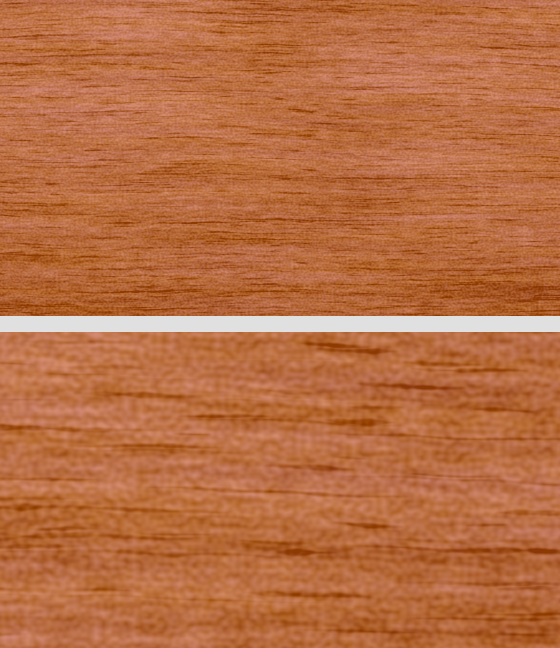
Top: the whole. Bottom: its middle third, enlarged.
This texture is drawn by a WebGL 2 fragment shader. Its source:

```glsl
#version 300 es
precision highp float;
// Close-grained reddish timber with a horizontal grain and short dark pores.
// Stretched gradient noise makes the bands, fibres and speckle; several layers
// of tapered streaks, one per jittered cell, make the pores and pale threads.

uniform vec2 u_resolution;
out vec4 fragColor;

const vec3 DEEP_BROWN = vec3(0.555, 0.225, 0.0);
const vec3 MID_ORANGE = vec3(0.702, 0.397, 0.205);
const vec3 PALE_PINK = vec3(0.808, 0.522, 0.405);
const int PORE_LAYERS = 5;

// Integer hash of a lattice point, two values in 0..1
vec2 hash2(vec2 cell, float seed) {
    uvec3 v = uvec3(ivec3(vec3(cell, seed)) + 32768);
    v = v * 1664525u + 1013904223u;
    v.x += v.y * v.z; v.y += v.z * v.x; v.z += v.x * v.y;
    v ^= v >> 16u;
    v.x += v.y * v.z; v.y += v.z * v.x;
    return vec2(v.xy >> 8u) / 16777216.0;
}

float cornerSlope(vec2 cell, vec2 offset, float seed) {
    float angle = 6.28318 * hash2(cell, seed).x;
    return dot(vec2(cos(angle), sin(angle)), offset);
}

// Gradient noise, roughly -0.7..0.7
float gradientNoise(vec2 p, float seed) {
    vec2 i = floor(p), f = fract(p);
    vec2 s = f * f * f * (f * (f * 6.0 - 15.0) + 10.0);
    vec2 e = vec2(1.0, 0.0);
    float low = mix(cornerSlope(i, f, seed), cornerSlope(i + e.xy, f - e.xy, seed), s.x);
    float high = mix(cornerSlope(i + e.yx, f - e.yx, seed), cornerSlope(i + e.xx, f - e.xx, seed), s.x);
    return mix(low, high, s.y);
}

// Gentle drift and wobble of the grain lines
vec2 bendGrain(vec2 p) {
    float right = max(p.x - 1.0, 0.0);
    p.y += 0.07 * right * right * p.y;
    p.y += 0.028 * gradientNoise(p * vec2(1.3, 2.2), 1.0);
    p.y += 0.004 * gradientNoise(p * vec2(11.0, 24.0), 2.0);
    return p;
}

// One tapered, ragged streak in some of the cells; returns its strength
float streaks(vec2 p, vec2 cell, float thickness, float density, float soft, float seed) {
    float row = floor(p.y / cell.y);
    float shift = 9.0 * hash2(vec2(row, 7.0), seed).x;
    vec2 q = vec2(p.x / cell.x + shift, p.y / cell.y);
    vec2 id = floor(q), f = fract(q);
    vec2 place = hash2(id, seed + 20.0);
    vec2 shape = hash2(id, seed + 40.0);
    vec2 chance = hash2(id, seed + 60.0);

    // Streaks gather in loose clusters
    vec2 middle = (id + 0.5 - vec2(shift, 0.0)) * cell;
    float cluster = gradientNoise(middle * vec2(2.2, 7.0), 3.0);
    float present = step(chance.x, density * (1.0 + 2.4 * cluster));

    float halfLength = mix(0.14, 0.48, shape.x);
    float centre = mix(halfLength, 1.0 - halfLength, place.x);
    float along = (f.x - centre) / halfLength;
    float taper = sqrt(max(1.0 - along * along, 0.0));
    float ragged = 1.0 + 1.2 * gradientNoise(vec2(p.x * 38.0, row), seed);
    float width = thickness * taper * ragged * mix(0.35, 1.0, shape.y);
    float away = abs(f.y - mix(0.36, 0.64, place.y)) * cell.y;
    float mask = 1.0 - smoothstep(width - soft, width + soft, away);
    return present * mask * taper * mix(0.45, 1.0, chance.y);
}

// Layers from long, fine pores to short, stubby ones
float pores(vec2 p, float soft) {
    float depth = 0.0;
    for (int i = 0; i < PORE_LAYERS; i++) {
        float k = float(i) / float(PORE_LAYERS - 1);
        vec2 cell = vec2(mix(0.66, 0.13, sqrt(k)), mix(0.023, 0.017, k));
        vec2 offset = vec2(0.37, 0.0071) * float(i);
        depth = max(depth, streaks(p + offset, cell, 0.003, 0.29, soft, 100.0 + float(i)));
    }
    return depth;
}

// Brightness of the timber between the pores
float fibreTone(vec2 p, vec2 grain) {
    float tone = 0.655 + 0.22 * (p.y - 0.5);
    tone -= 0.12 * smoothstep(0.22, 0.0, p.y);
    tone += 0.28 * gradientNoise(p * vec2(1.6, 2.4), 10.0);
    tone += 0.26 * gradientNoise(grain * vec2(1.2, 19.0), 11.0);
    tone += 0.24 * gradientNoise(grain * vec2(4.0, 65.0), 12.0);
    tone += 0.34 * gradientNoise(grain * vec2(22.0, 130.0), 13.0);
    tone += 0.36 * gradientNoise(p * vec2(125.0, 150.0), 14.0);
    return tone;
}

vec3 timberColour(float tone) {
    vec3 dark = mix(DEEP_BROWN, MID_ORANGE, clamp(tone * 2.0, 0.0, 1.0));
    return mix(dark, PALE_PINK, clamp(tone * 2.0 - 1.0, 0.0, 1.15));
}

void main() {
    vec2 p = gl_FragCoord.xy / u_resolution.y;
    vec2 grain = bendGrain(p);
    float soft = max(0.0019, 0.6 / u_resolution.y);

    float pore = pores(grain, soft);
    float thread = streaks(grain, vec2(0.3, 0.021), 0.0012, 0.13, soft, 200.0);
    float tone = fibreTone(p, grain) - 0.52 * pore + 0.17 * thread * (1.0 - pore);
    vec3 colour = timberColour(tone);

    // Drift between pink and yellow along the grain
    float warmth = gradientNoise(grain * vec2(2.0, 30.0), 15.0)
                 + 0.7 * gradientNoise(p * vec2(60.0, 80.0), 16.0);
    colour += vec3(0.012, 0.012, -0.05) * (warmth + 0.4 * thread);
    fragColor = vec4(clamp(colour, 0.0, 1.0), 1.0);
}
```
